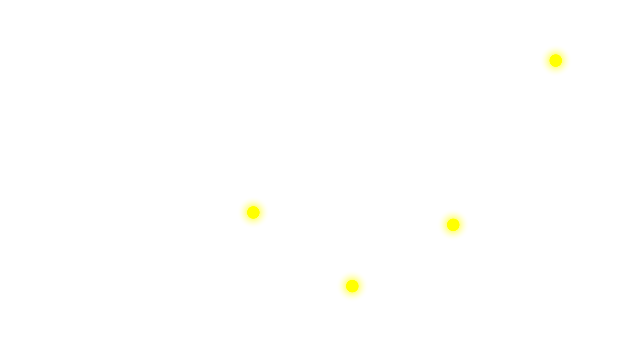
This background is drawn by a Shadertoy shader. Its source:

```glsl
#define DOT_COUNT 4
#define FIRST_COLUMN 2.5
#define COLUMN_STEP 0.1575
#define COLUMN_JITTER 0.006
#define MARGIN 0.06
#define SEED 22.0
#define CORE_RADIUS 0.0180
#define GLOW_RADIUS 0.0460
#define GLOW_STRENGTH 0.46
#define PAPER_COLOR vec3(1.0)
#define DOT_COLOR vec3(1.0, 1.0, 0.0)

float hash(float n) {
    n = fract(n * 0.1031);
    n *= n + 33.33;
    n *= n + n;
    return fract(n);
}

// One dot per column, at a random height inside the margins.
vec2 dotCenter(float index, float aspect) {
    float height = mix(MARGIN, 1.0 - MARGIN, hash(index + SEED));
    float jitter = (hash(index + SEED + 40.0) - 0.5) * COLUMN_JITTER;
    float column = (FIRST_COLUMN + index) * COLUMN_STEP + jitter;
    return vec2(column * aspect, height);
}

// Coverage of a crisp disc surrounded by a soft halo.
float glowingDot(float dist, float pixel) {
    float core = 1.0 - smoothstep(-0.6 * pixel, 0.6 * pixel, dist - CORE_RADIUS);
    float fade = clamp((GLOW_RADIUS - dist) / (GLOW_RADIUS - CORE_RADIUS), 0.0, 1.0);
    return max(core, GLOW_STRENGTH * fade * fade);
}

void mainImage(out vec4 fragColor, in vec2 fragCoord) {
    float pixel = 1.0 / iResolution.y;
    float aspect = iResolution.x * pixel;
    vec2 position = fragCoord * pixel;

    vec3 color = PAPER_COLOR;
    for (int i = 0; i < DOT_COUNT; i++) {
        float dist = length(position - dotCenter(float(i), aspect));
        color = mix(color, DOT_COLOR, glowingDot(dist, pixel));
    }
    fragColor = vec4(color, 1.0);
}
```
